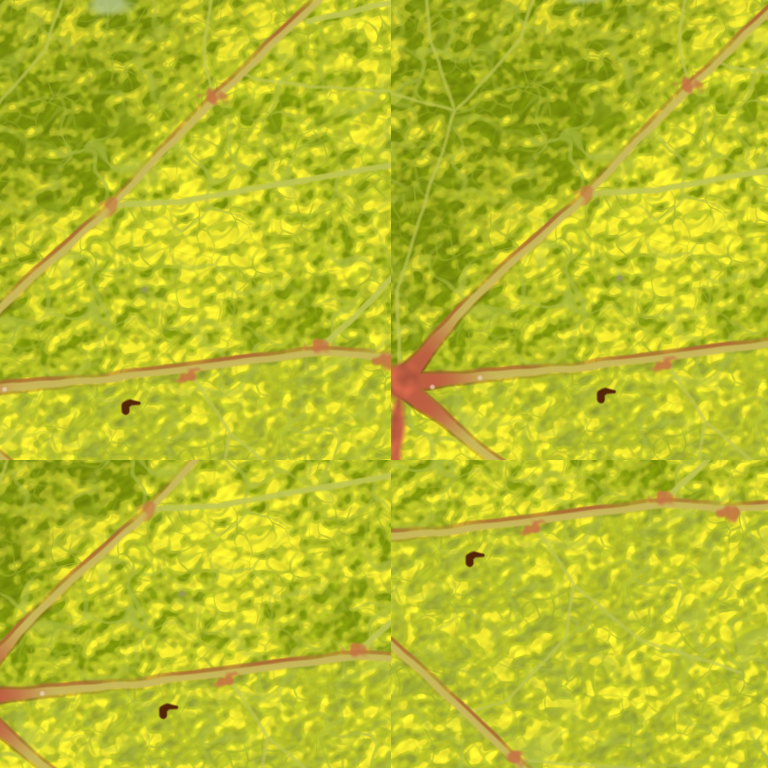
This texture is drawn by a three.js fragment shader. Its source:

```glsl
// Mottled yellow-green leaf with reddish veins, seen through a 2 by 2 grid of
// unequal panels. Each panel shifts one leaf space whose origin is the vein hub;
// gradient noise paints the blotches, and segment distances draw the veins.
varying vec2 vUv;

vec2 hash2(vec2 p) {
  p = vec2(dot(p, vec2(127.1, 311.7)), dot(p, vec2(269.5, 183.3)));
  return fract(sin(p) * 43758.5);
}

float corner(vec2 i, vec2 f, vec2 o) {
  return dot(hash2(i + o) * 2.0 - 1.0, f - o);
}

float noise(vec2 p) {
  vec2 i = floor(p), f = fract(p);
  vec2 u = f * f * f * (f * (f * 6.0 - 15.0) + 10.0);
  return mix(mix(corner(i, f, vec2(0.0)), corner(i, f, vec2(1.0, 0.0)), u.x),
             mix(corner(i, f, vec2(0.0, 1.0)), corner(i, f, vec2(1.0)), u.x), u.y);
}

// Gap between the two nearest cell centres: zero along cell borders
float cellEdge(vec2 p) {
  vec2 i = floor(p);
  float near = 8.0, next = 8.0;
  for (int y = -1; y <= 1; y++)
    for (int x = -1; x <= 1; x++) {
      vec2 cell = i + vec2(float(x), float(y));
      float d = length(cell + hash2(cell) - p);
      next = min(next, max(near, d));
      near = min(near, d);
    }
  return next - near;
}

float segment(vec2 p, vec2 a, vec2 b) {
  vec2 ab = b - a;
  return length(p - a - ab * clamp(dot(p - a, ab) / dot(ab, ab), 0.0, 1.0));
}

float path(vec2 p, vec2 a, vec2 b, vec2 c, vec2 d) {
  return min(segment(p, a, b), min(segment(p, b, c), segment(p, c, d)));
}

float ribbon(float d, float halfWidth) {
  return 1.0 - smoothstep(halfWidth - 0.0018, halfWidth + 0.0018, d);
}

float midrib(vec2 p) {
  return min(path(p, vec2(0.0), vec2(0.1, 0.008), vec2(0.25, 0.022), vec2(0.345, 0.034)),
             path(p, vec2(0.345, 0.034), vec2(0.514, 0.055), vec2(0.61, 0.049), vec2(0.7, 0.056)));
}

float diagonalRib(vec2 p) {
  return min(path(p, vec2(0.0), vec2(0.073, 0.087), vec2(0.146, 0.158), vec2(0.241, 0.242)),
             path(p, vec2(0.241, 0.242), vec2(0.31, 0.317), vec2(0.378, 0.384), vec2(0.54, 0.54)));
}

float lowerRib(vec2 p) {
  return path(p, vec2(0.0), vec2(0.112, -0.093), vec2(0.17, -0.135), vec2(0.34, -0.297));
}

float sideVeins(vec2 p) {
  float d = path(p, vec2(0.241, 0.245), vec2(0.33, 0.252), vec2(0.423, 0.267), vec2(0.62, 0.302));
  d = min(d, path(p, vec2(0.514, 0.06), vec2(0.56, 0.1), vec2(0.607, 0.15), vec2(0.66, 0.2)));
  return min(d, segment(p, vec2(0.5, 0.487), vec2(0.62, 0.513)));
}

float thinVeins(vec2 p) {
  float d = path(p, vec2(0.378, 0.387), vec2(0.365, 0.43), vec2(0.365, 0.462), vec2(0.374, 0.53));
  d = min(d, path(p, vec2(0.41, 0.42), vec2(0.43, 0.411), vec2(0.5, 0.402), vec2(0.62, 0.394)));
  d = min(d, path(p, vec2(0.0), vec2(-0.004, 0.12), vec2(0.042, 0.264), vec2(0.072, 0.355)));
  d = min(d, path(p, vec2(0.072, 0.355), vec2(0.115, 0.4), vec2(0.156, 0.447), vec2(0.18, 0.52)));
  d = min(d, path(p, vec2(-0.02, 0.38), vec2(0.072, 0.355), vec2(0.039, 0.447), vec2(0.033, 0.52)));
  d = min(d, path(p, vec2(0.345, 0.03), vec2(0.398, -0.05), vec2(0.483, -0.121), vec2(0.613, -0.163)));
  d = min(d, path(p, vec2(0.398, -0.05), vec2(0.385, -0.12), vec2(0.31, -0.2), vec2(0.25, -0.22)));
  return min(d, segment(p, vec2(0.327, -0.278), vec2(0.5, -0.29)));
}

float node(vec2 p, vec2 centre) {
  float d = length((p - centre) * vec2(0.8, 1.1)) + 0.016 * noise(p * 80.0);
  return 1.0 - smoothstep(0.005, 0.014, d);
}

void main() {
  // Panels: hub position in each quadrant
  vec2 hub = vUv.y > 0.401
    ? (vUv.x < 0.509 ? vec2(-0.098, 0.486) : vec2(0.521, 0.501))
    : (vUv.x < 0.509 ? vec2(-0.049, 0.09) : vec2(0.35, 0.288));
  vec2 p = vUv - hub;
  float r = length(p);
  vec2 wobble = vec2(noise(p * 25.0), noise(p * 25.0 + 40.0));

  // Short flecks leaning up to the right, greener beyond the diagonal rib
  vec2 q = vec2(dot(p, vec2(0.86, 0.5)), dot(p, vec2(-0.5, 0.86))) * vec2(36.0, 62.0) + wobble * 0.25;
  float beyond = smoothstep(-0.02, 0.12, p.y - 1.03 * p.x);
  float below = 1.0 - smoothstep(-0.02, 0.03, p.y - 0.1 * p.x);
  float tone = noise(q) + 0.5 * noise(p * 95.0 + 7.0) + 0.5 * noise(p * 7.0) + 0.07 - 0.2 * beyond;
  vec3 dark = mix(vec3(0.5, 0.59, 0.04), vec3(0.62, 0.67, 0.2), below);
  vec3 col = mix(dark, vec3(0.73, 0.77, 0.15), smoothstep(-0.34, 0.02, tone));
  col = mix(col, vec3(0.96, 0.93, 0.19), smoothstep(0.04, 0.32, tone));
  col *= 1.0 + 0.2 * noise(q.yx * 1.9) - 0.06 * beyond;

  // Broken net of veinlets at two sizes
  float net = 1.0 - smoothstep(0.02, 0.13, cellEdge(p * 13.0 + wobble * 0.5));
  float mesh = 1.0 - smoothstep(0.03, 0.22, cellEdge(p * 42.0 + wobble));
  col = mix(col, vec3(0.62, 0.69, 0.17), mesh * clamp(0.3 + noise(p * 20.0), 0.0, 0.6));
  col = mix(col, vec3(0.68, 0.74, 0.26), net * clamp(0.4 + noise(p * 12.0), 0.0, 0.7));

  // Side veins, then ribs with broken reddish edges that darken near the hub
  vec2 v = p + wobble * 0.003;
  vec3 pale = vec3(0.75, 0.78, 0.33), red = vec3(0.75, 0.37, 0.26);
  col = mix(col, pale, 0.7 * ribbon(thinVeins(v), 0.0022));
  col = mix(col, pale, 0.9 * ribbon(sideVeins(v), 0.0038));
  float flare = 0.011 * exp(-r * 20.0);
  float rib = min(midrib(v), min(diagonalRib(v), lowerRib(v)));
  float edge = min(midrib(v - vec2(0.0, 0.005)), diagonalRib(v - vec2(-0.0035, 0.0035)));
  edge = min(edge, lowerRib(v - vec2(0.003, 0.003)));
  float rust = clamp(0.65 + 1.5 * noise(p * 16.0), 0.1, 1.0);
  col = mix(col, vec3(0.52, 0.27, 0.12), exp(-r * 9.0) * ribbon(rib, 0.0075 + flare));
  col = mix(col, vec3(0.68, 0.44, 0.2), rust * ribbon(edge, 0.0042 + flare));
  vec3 ribColor = mix(red, vec3(0.79, 0.73, 0.36), smoothstep(0.04, 0.13, r));
  col = mix(col, ribColor, 0.95 * ribbon(rib, 0.0042 + flare));

  // Red hub and junctions
  float spread = max(node(p, vec2(0.345, 0.024)), node(p, vec2(0.514, 0.062)));
  spread = max(spread, max(node(p, vec2(0.6, 0.044)), node(p, vec2(0.378, 0.387))));
  spread = max(spread, max(0.7 * node(p, vec2(0.241, 0.247)), node(p, vec2(0.32, -0.277))));
  col = mix(col, vec3(0.77, 0.46, 0.26), 0.9 * spread);
  float core = min(r - 0.022, segment(p, vec2(0.0), vec2(-0.008, -0.12)) - 0.005);
  col = mix(col, red * (1.0 + 0.25 * noise(p * 60.0)), 1.0 - smoothstep(-0.004, 0.01, core + wobble.x * 0.01));

  // Hooked brown blemish, grey speck and pale flecks
  float hook = path(p, vec2(0.262, -0.021), vec2(0.262, -0.014), vec2(0.268, -0.01), vec2(0.279, -0.011));
  float taper = 0.0055 - 0.2 * max(p.x - 0.262, 0.0);
  col = mix(col, vec3(0.33, 0.15, 0.03), ribbon(hook + wobble.y * 0.003, taper));
  col = mix(col, vec3(0.62, 0.58, 0.42), 0.7 * ribbon(length(p - vec2(0.286, 0.137)), 0.004));
  float fleck = min(length(p - vec2(0.042, -0.005)), length(p - vec2(0.104, 0.007)));
  col = mix(col, vec3(0.93, 0.82, 0.72), 0.8 * ribbon(fleck, 0.003));
  float chip = length((p - vec2(0.243, 0.512)) * vec2(0.6, 1.0)) + wobble.x * 0.015;
  col = mix(col, vec3(0.72, 0.78, 0.55), 0.8 * (1.0 - smoothstep(0.008, 0.02, chip)));

  gl_FragColor = vec4(clamp(col, 0.0, 1.0), 1.0);
}
```
